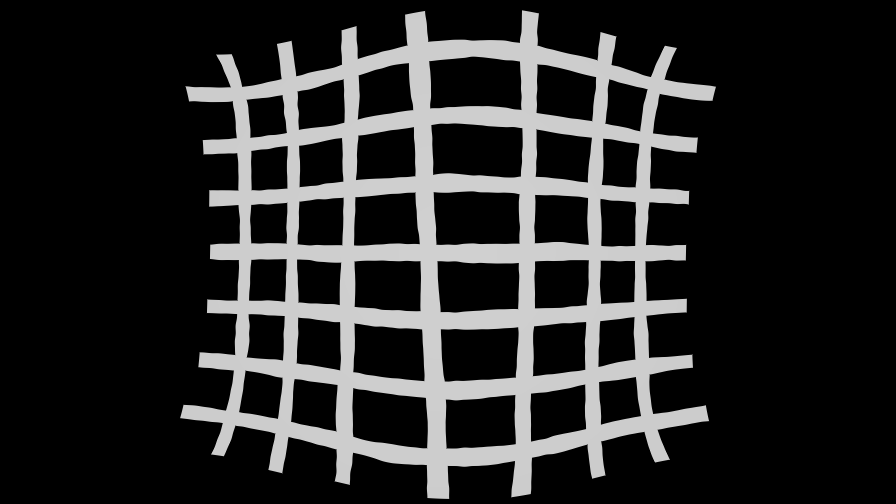
Write a WebGL 1 fragment shader that draws this pattern.

```glsl
precision highp float;
// Hand-cut pale lattice of seven by seven strips, bulging at the middle, on black.

uniform vec2 u_resolution;

// Lengths are in units of which UNITS span the canvas height.
const float UNITS = 432.0;
const float OUTER = 3.0;            // strips are numbered -OUTER to OUTER
const float ROW_GAP = 45.3;         // row spacing at the sides
const float ROW_BULGE = 13.3;       // extra row spacing at the middle
const float BULGE_REACH = 235.0;
const float COLUMN_GAP = 92.0;      // column spacing near the middle
const float COLUMN_CROWDING = 0.208;
const float COLUMN_REACH = 175.0;   // half height over which columns bend
const float COLUMN_OVERHANG = 36.0;
const float ROW_OVERHANG_LEFT = 30.0;
const float ROW_OVERHANG_RIGHT = 38.0;
const float ROW_HALF_WIDTH = 6.1;
const float COLUMN_HALF_WIDTH = 5.3;
const float WOBBLE = 2.6;           // wander of the strip centres
const float ROUGHNESS = 1.6;        // variation of the strip widths
const vec3 STRIP_COLOR = vec3(0.80);
const vec3 BACKGROUND = vec3(0.0);

float hash(vec2 p) {
  return fract(sin(dot(p, vec2(127.1, 311.7))) * 43758.5453);
}

// Smooth noise along a strip, from -0.5 to 0.5.
float noise(float x, float seed) {
  float i = floor(x);
  float f = fract(x);
  f = f * f * (3.0 - 2.0 * f);
  return mix(hash(vec2(i, seed)), hash(vec2(i + 1.0, seed)), f) - 0.5;
}

// Swelling of a row: one at the middle, zero at the sides.
float bulge(float row, float x) {
  float d = abs(x - 13.0 - 2.8 * row) / (BULGE_REACH - 5.0 * row);
  float c = cos(1.5708 * min(d, 1.0));
  return c * c;
}

float rowCenter(float row, float x) {
  return row * (ROW_GAP + ROW_BULGE * bulge(row, x)) - 0.5;
}

float columnCenter(float column, float y) {
  float t = (y + 2.0) / COLUMN_REACH;
  float squared = column * column;
  float base = COLUMN_GAP * column / (1.0 + COLUMN_CROWDING * abs(column))
             - 4.0 - 13.0 * exp(-squared);
  float lean = 3.5 - 12.0 * exp(-3.0 * squared);
  float bend = 0.8 * squared * column - 1.0;
  return base + lean * t + bend * t * t * t * t;
}

// Uneven half width with coarse and fine cutting marks.
float cutWidth(float width, float along, float seed) {
  return width + ROUGHNESS * noise(along / 24.0, seed + 20.0)
               + 0.7 * noise(along / 7.0, seed + 40.0);
}

float rowDistance(float row, vec2 p) {
  float seed = row + 11.0;
  float center = rowCenter(row, p.x) + WOBBLE * noise(p.x / 48.0, seed);
  float width = cutWidth(ROW_HALF_WIDTH + 1.5 * bulge(row, p.x), p.x, seed);
  float flare = 1.5 * row * row;
  float left = columnCenter(-OUTER, p.y) - ROW_OVERHANG_LEFT - flare;
  float right = columnCenter(OUTER, p.y) + ROW_OVERHANG_RIGHT + flare;
  return max(abs(p.y - center) - width, max(left - p.x, p.x - right));
}

float columnDistance(float column, vec2 p) {
  float seed = column + 111.0;
  float center = columnCenter(column, p.y) + WOBBLE * noise(p.y / 44.0, seed);
  float t = p.y / COLUMN_REACH;
  float off = column - 0.2;
  float width = cutWidth(COLUMN_HALF_WIDTH + 2.5 * exp(-off * off) + 0.8 * t * t,
                         p.y, seed);
  float overhang = COLUMN_OVERHANG + 6.0 * noise(sign(p.y), seed);
  float top = rowCenter(OUTER, p.x) + overhang;
  float bottom = rowCenter(-OUTER, p.x) - overhang;
  return max(abs(p.x - center) - width, max(bottom - p.y, p.y - top));
}

void main() {
  vec2 p = (gl_FragCoord.xy - 0.5 * u_resolution) * UNITS / u_resolution.y;
  float pixel = UNITS / u_resolution.y;

  // Nearest strip in either direction.
  float d = UNITS;
  for (int i = 0; i < 7; i++) {
    float strip = float(i) - OUTER;
    d = min(d, min(rowDistance(strip, p), columnDistance(strip, p)));
  }

  // Faint light at the middle, smooth strip edges.
  float glow = 0.015 * exp(-dot(p, p) / 20000.0);
  float cover = clamp(0.5 - d / pixel, 0.0, 1.0);
  gl_FragColor = vec4(mix(BACKGROUND, STRIP_COLOR + glow, cover), 1.0);
}
```
